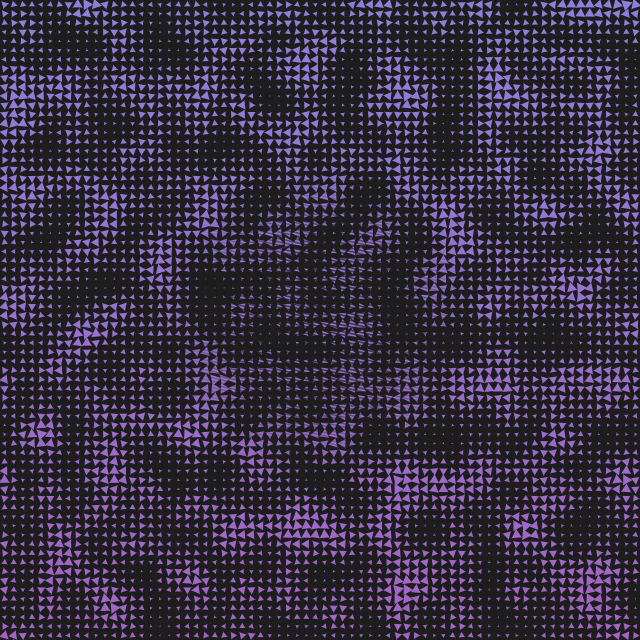
Give the GLSL for this pattern, as a Shadertoy shader.

```glsl
// A 70 by 70 grid of small triangles on near-black. One gradient noise field
// sets both the size and the turn of each triangle, so they gather in clumps.
// Colour runs from violet to periwinkle; fine hatching cuts the centre.

const float TAU = 6.2831853;
const float REPEATS = 70.0;

vec2 direction(float angle) {
    return vec2(cos(angle), sin(angle));
}

vec2 hashGradient(vec2 cell) {
    vec3 p = fract(cell.xyx * vec3(0.1031, 0.1030, 0.0973));
    p += dot(p, p.yzx + 33.33);
    return direction(TAU * fract((p.x + p.y) * p.z));
}

float gradientNoise(vec2 p) {
    vec2 i = floor(p), f = fract(p);
    vec2 u = f * f * f * (f * (f * 6.0 - 15.0) + 10.0);
    vec2 e = vec2(1.0, 0.0);
    float low = mix(dot(hashGradient(i), f),
                    dot(hashGradient(i + e.xy), f - e.xy), u.x);
    float high = mix(dot(hashGradient(i + e.yx), f - e.yx),
                     dot(hashGradient(i + e.xx), f - e.xx), u.x);
    return mix(low, high, u.y);
}

// Equilateral triangle with one corner pointing along the angle
float triangleDistance(vec2 p, float angle, float radius) {
    float d = -radius;
    for (int k = 0; k < 3; k++) {
        d = max(d, dot(p, direction(angle + TAU * (0.5 + float(k) / 3.0))));
    }
    return d - 0.5 * radius;
}

// Strength of the noise field at a cell, from 0 to 1
float fieldAt(vec2 cell) {
    float n = gradientNoise(cell * 0.19 + 7.3)
            + 0.35 * gradientNoise(cell * 0.41 + 31.7);
    return clamp(0.43 + 0.72 * n, 0.0, 1.0);
}

void mainImage(out vec4 fragColor, in vec2 fragCoord) {
    vec2 uv = fragCoord / iResolution.y;
    vec2 grid = uv * REPEATS;
    float pixel = REPEATS / iResolution.y;

    // Neighbouring cells are included because large triangles overlap
    float coverage = 0.0;
    for (int y = -1; y <= 1; y++) {
        for (int x = -1; x <= 1; x++) {
            vec2 cell = floor(grid) + vec2(x, y);
            float field = fieldAt(cell);
            float d = triangleDistance(grid - cell - 0.5,
                                       TAU * (0.5 + field),
                                       0.07 + 0.74 * field);
            coverage = max(coverage, clamp(0.5 - d / pixel, 0.0, 1.0));
        }
    }

    // Fine tilted hatching that fades away from the centre
    vec2 fromCentre = uv - 0.5 * iResolution.xy / iResolution.y;
    float hatch = 0.5 + 0.5 * cos(TAU * 200.0 * dot(fromCentre, direction(1.35)));
    float hatchAmount = 1.0 - smoothstep(0.08, 0.27, length(fromCentre));
    coverage *= 1.0 - 0.75 * hatchAmount * hatch;

    vec3 ink = mix(vec3(0.64, 0.39, 0.77), vec3(0.56, 0.50, 0.86), uv.y);
    fragColor = vec4(mix(vec3(0.11, 0.115, 0.11), ink, coverage), 1.0);
}
```
